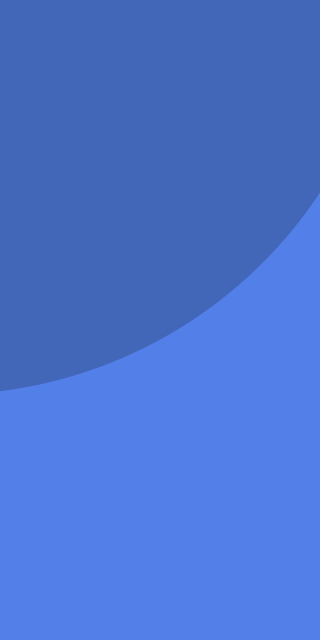
This background is drawn by a WebGL 1 fragment shader. Its source:

```glsl
precision highp float;
// A flat two-tone blue background: one large, darker disc centred just
// outside the top left corner sweeps its rim across a brighter field.
// The disc is a signed distance function with an antialiased edge.

uniform vec2 u_resolution;

const vec3 FIELD_BLUE = vec3(0.327, 0.503, 0.908);
const vec3 DISC_BLUE = vec3(0.260, 0.403, 0.727);

// Disc placement in canvas widths, measured from the top left corner
const vec2 DISC_OFFSET = vec2(-0.1737, 0.1730);
const float DISC_RADIUS = 1.4063;

// Signed distance to a circle, negative inside
float circleDistance(vec2 point, vec2 center, float radius) {
  return length(point - center) - radius;
}

// Coverage of a shape, smoothed over one pixel
float coverage(float distanceToEdge, float pixelSize) {
  return clamp(0.5 - distanceToEdge / pixelSize, 0.0, 1.0);
}

void main() {
  // Canvas coordinates: x spans 0 to 1, y spans 0 to the aspect ratio
  float pixelSize = 1.0 / u_resolution.x;
  vec2 point = gl_FragCoord.xy * pixelSize;
  vec2 topLeft = vec2(0.0, u_resolution.y * pixelSize);

  // Lay the disc over the field
  float edge = circleDistance(point, topLeft + DISC_OFFSET, DISC_RADIUS);
  vec3 color = mix(FIELD_BLUE, DISC_BLUE, coverage(edge, pixelSize));

  gl_FragColor = vec4(color, 1.0);
}
```
